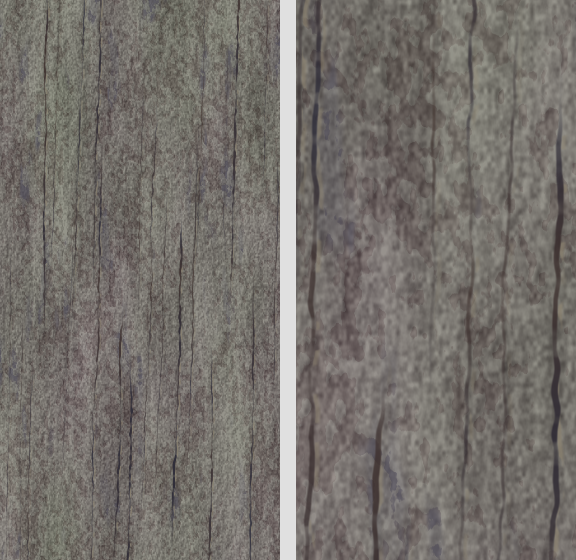
Left: the whole. Right: its middle third, enlarged.
This texture is drawn by a WebGL 2 fragment shader. Its source:

```glsl
#version 300 es
precision highp float;
// Weathered grey timber: flaking surface, faint stains and long upright drying cracks.

uniform vec2 u_resolution;
out vec4 fragColor;

float hash(vec2 cell) {
    uvec2 q = uvec2(ivec2(cell)) * uvec2(1597334673u, 3812015801u);
    uint n = (q.x ^ q.y) * 1597334673u;
    n = (n ^ (n >> 15)) * 2246822519u;
    n ^= n >> 13;
    return float(n >> 8) / 16777216.0;
}

float noise(vec2 p) {
    vec2 cell = floor(p), f = fract(p);
    f = f * f * (3.0 - 2.0 * f);
    return mix(mix(hash(cell), hash(cell + vec2(1, 0)), f.x),
               mix(hash(cell + vec2(0, 1)), hash(cell + vec2(1, 1)), f.x), f.y);
}

float fbm(vec2 p) {
    float sum = 0.0, amp = 0.53;
    for (int i = 0; i < 4; i++) {
        sum += amp * noise(p);
        p = mat2(1.9, 0.5, -0.5, 1.9) * p + 17.3;
        amp *= 0.5;
    }
    return sum;
}

float flakeHeight(vec2 p) {
    return fbm(p * vec2(78, 46));
}

// Surface without cracks: sharp dark flakes, relief, grain and stains
vec3 weatheredWood(vec2 p) {
    float height = flakeHeight(p);
    float relief = height - flakeHeight(p + vec2(0.004, -0.004));
    float wear = fbm(p * vec2(11, 3.5) + 40.0) - 0.5;
    float flakes = smoothstep(0.53, 0.61, height + 0.65 * wear);

    float tone = 0.76 - 0.29 * flakes + 0.95 * relief;
    tone += 0.5 * (noise(p * vec2(220, 160)) - 0.5);
    tone += 0.2 * (noise(p * vec2(140, 9)) - 0.5);
    tone += 0.68 * (fbm(p * vec2(13, 2.5) + 90.0) - 0.5);
    vec3 color = mix(vec3(0.28, 0.26, 0.25), vec3(0.55, 0.54, 0.51), clamp(tone, 0.0, 1.13));

    // Mossy and brown drifts, then sparse blue streaks
    float drift = fbm(p * vec2(5, 2) + 7.0) - 0.5;
    color += drift * vec3(-0.03, 0.02, -0.04) + flakes * vec3(0.008, -0.006, -0.004);
    float blue = smoothstep(0.63, 0.78, fbm(p * vec2(22, 4.5) + 61.0));
    return mix(color, vec3(0.33, 0.33, 0.39), 0.6 * blue * (0.35 + 0.65 * flakes));
}

// One crack per column, with a dark core, soft shading and a chipped pale lip
vec3 addCrack(vec3 color, vec2 p, float id, float count) {
    float size = hash(vec2(id, 2));
    float middle = 2.0 * hash(vec2(id, 3));
    float halfLength = mix(0.35, 1.0, hash(vec2(id, 4)));
    float along = p.y - middle;
    float taper = 1.0 - smoothstep(0.65, 1.0, abs(along) / halfLength);

    float x = (id + 0.15 + 0.7 * hash(vec2(id, 1))) / count;
    x += along * mix(0.005, 0.045, hash(vec2(id, 5)));
    x += 0.012 * (noise(vec2(p.y * 4.0, id)) - 0.5);
    x += 0.005 * (noise(vec2(p.y * 38.0, id + 50.0)) - 0.5);
    float d = p.x - x;

    float openness = noise(vec2(p.y * 9.0, id + 100.0));
    float ragged = noise(vec2(p.y * 60.0, id + 150.0));
    float width = 0.003 * size * size * openness * (0.4 + ragged) * taper;
    float softness = max(0.003, 0.8 / u_resolution.x);
    float core = 1.0 - smoothstep(width, width + softness, abs(d));
    core *= taper * mix(0.3, 0.92, size) * (0.4 + 0.6 * smoothstep(0.15, 0.6, openness));
    core *= 0.55 + 0.45 * smoothstep(0.15, 0.5, ragged);

    color *= 1.0 - 0.13 * taper * size * exp(-abs(d) * 130.0);

    float chips = smoothstep(0.48, 0.68, noise(p * vec2(95, 55) + id));
    float lip = smoothstep(0.002, 0.0045, d) * (1.0 - smoothstep(0.006, 0.011, d));
    color = mix(color, vec3(0.57, 0.53, 0.45), 0.65 * lip * chips * taper * size);

    vec3 depth = mix(vec3(0.25, 0.19, 0.17), vec3(0.16, 0.16, 0.22),
                     noise(vec2(p.y * 5.0, id + 200.0)));
    return mix(color, depth, core);
}

void main() {
    vec2 p = gl_FragCoord.xy / u_resolution.x;
    vec3 color = weatheredWood(p);
    const float count = 23.0;
    for (float id = 0.0; id < count; id++) {
        color = addCrack(color, p, id, count);
    }
    fragColor = vec4(color, 1.0);
}
```
